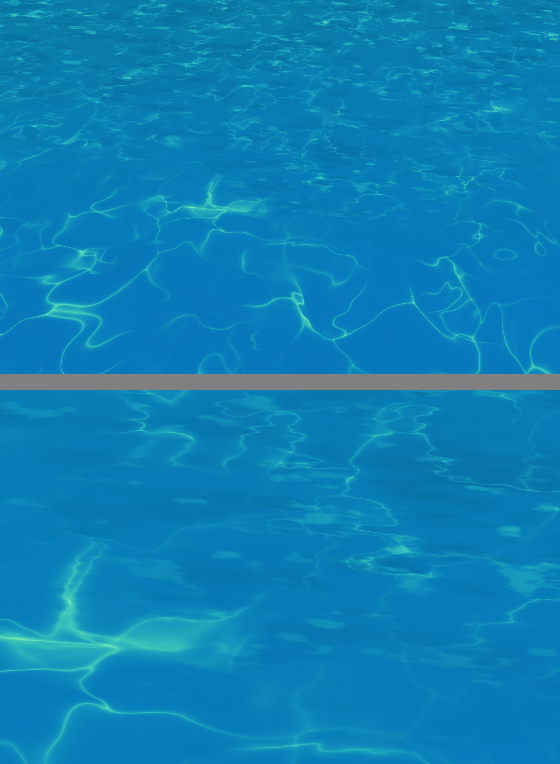
Top: the whole. Bottom: its middle third, enlarged.
This texture is drawn by a Shadertoy shader. Its source:

```glsl
// Sunlit pool water seen at a slant: caustic light on the floor is a warped
// cell network plus noise contours, laid out on a plane in perspective.
// Wind ripples darken the far water and break the light into short glints.

const vec3 DEEP_BLUE  = vec3(0.025, 0.468, 0.735);
const vec3 MID_BLUE   = vec3(0.028, 0.485, 0.712);
const vec3 FAR_TEAL   = vec3(0.035, 0.485, 0.655);
const vec3 RIPPLE_DIM = vec3(0.025, 0.425, 0.61);
const vec3 GLOW       = vec3(0.09, 0.61, 0.74);
const vec3 AQUA       = vec3(0.21, 0.75, 0.73);
const vec3 SUNLIT     = vec3(0.45, 0.91, 0.71);

vec2 hash2(vec2 p) {
    vec3 q = fract(p.xyx * vec3(0.1031, 0.1030, 0.0973));
    q += dot(q, q.yzx + 33.33);
    return fract((q.xx + q.yz) * q.zy);
}

// Two independent smooth value noises in 0..1
vec2 noise2(vec2 p) {
    vec2 i = floor(p), f = fract(p);
    f = f * f * f * (f * (f * 6.0 - 15.0) + 10.0);
    vec2 low  = mix(hash2(i), hash2(i + vec2(1, 0)), f.x);
    vec2 high = mix(hash2(i + vec2(0, 1)), hash2(i + vec2(1, 1)), f.x);
    return mix(low, high, f.y);
}

float fbm(vec2 p) {
    float sum = 0.0, amp = 0.5;
    for (int i = 0; i < 4; i++) {
        sum += amp * noise2(p).x;
        p = mat2(1.9, 0.25, -0.25, 1.9) * p + 17.3;
        amp *= 0.5;
    }
    return sum / 0.9375;
}

// Gap from the nearest cell point to the second (edges) and third (nodes)
vec2 cellGaps(vec2 p) {
    vec2 cell = floor(p), f = fract(p);
    vec3 near = vec3(9.0);
    for (int y = -1; y <= 1; y++)
    for (int x = -1; x <= 1; x++) {
        vec2 o = vec2(x, y);
        float d = length(o + hash2(cell + o) - f);
        if (d < near.x) near = vec3(d, near.xy);
        else if (d < near.y) near = vec3(near.x, d, near.y);
        else near.z = min(near.z, d);
    }
    return near.yz - near.x;
}

vec2 warp(vec2 p, float strength) {
    p += strength * (noise2(p * 1.1 + 5.0) - 0.5);
    return p + 0.45 * strength * (noise2(p * 2.7 + 31.0) - 0.5);
}

// Bright network with glowing nodes, broken up by slow noise
float network(vec2 p, float width) {
    vec2 slow = noise2(p * 1.1 + 11.0);
    vec2 gap = cellGaps(warp(p, 0.95));
    float w = width * mix(0.6, 1.5, slow.y * slow.y);
    float strength = mix(0.07, 0.85, smoothstep(0.3, 0.85, slow.x));
    float line = 0.68 * exp(-gap.x / w) + 0.08 * exp(-gap.x / 0.2);
    float node = 0.55 * exp(-gap.y / (1.8 * width));
    return strength * (line + node);
}

// Closed loops and curls along one level of a warped noise
float loops(vec2 p, float width) {
    vec2 q = warp(p * 1.25 + 40.0, 1.1);
    float level = abs(noise2(q).x - 0.58);
    float strength = smoothstep(0.45, 0.85, noise2(p * 1.2 + 71.0).y);
    return strength * (0.5 * exp(-level / width) + 0.06 * exp(-level / 0.1));
}

// Blend the water colour through the tones of rising light
vec3 lightRamp(vec3 water, float light) {
    vec3 c = mix(water, GLOW, clamp(light / 0.38, 0.0, 1.0));
    c = mix(c, AQUA, smoothstep(0.32, 0.65, light));
    return mix(c, SUNLIT, smoothstep(0.6, 1.1, light));
}

void mainImage(out vec4 fragColor, in vec2 fragCoord) {
    vec2 uv = (fragCoord - vec2(0.5 * iResolution.x, 0.0)) / iResolution.y;
    float far = smoothstep(0.2, 0.85, uv.y);

    // Ripples: short flat streaks, in the distance and in one windy patch
    vec2 patchPos = (uv - vec2(0.17, 0.52)) / vec2(0.36, 0.14);
    float patchMask = exp(-dot(patchPos, patchPos) * 1.4);
    float windy = clamp(smoothstep(0.4, 0.95, uv.y) + 0.8 * patchMask, 0.0, 1.0);
    vec2 streakPos = vec2(uv.x + 0.3 * uv.y, uv.y + 0.06 * uv.x);
    float ripple = fbm(streakPos * vec2(13.0, 62.0) + 3.0);

    // Pool floor in perspective, bent by the ripples
    float depth = 1.0 / (1.4 - uv.y);
    vec2 floorPos = 7.0 * vec2(uv.x * depth, 1.6 * depth) + 20.0;
    floorPos += windy * (ripple - 0.5) * vec2(0.7, 1.4);

    // Caustic light
    float width = mix(0.045, 0.075, far);
    float light = network(floorPos, width) + loops(floorPos + 9.0, 0.5 * width);
    light *= mix(0.95, 0.55, far);
    float glint = smoothstep(0.64, 0.82, fbm(streakPos * vec2(22.0, 85.0) + 57.0));
    light += 0.42 * windy * glint;

    // Water body with broad soft variation
    vec3 water = mix(DEEP_BLUE, MID_BLUE, smoothstep(0.15, 0.65, uv.y));
    water = mix(water, FAR_TEAL, smoothstep(0.6, 1.05, uv.y - 0.12 * uv.x));
    water *= 1.0 + 0.04 * (fbm(floorPos * 0.8 + 90.0) - 0.5);
    water = mix(water, RIPPLE_DIM, 0.6 * windy * smoothstep(0.48, 0.75, ripple));

    fragColor = vec4(lightRamp(water, light), 1.0);
}
```
